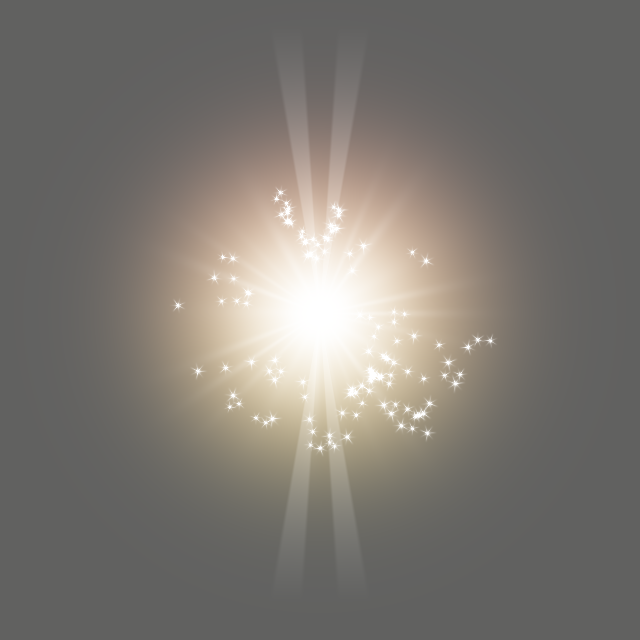
Reproduce this background procedurally as a three.js fragment shader.

```glsl
#define CENTER vec2(0.5, 0.51)
#define BACKDROP vec3(0.38, 0.38, 0.377)
#define HALO_TINT vec3(2.3, 1.58, 0.92)
#define HALO_FALLOFF 28.0
#define CORE_FALLOFF 103.0
#define BEAM_LENGTH 0.45
#define BEAM_STRENGTH 0.42
#define RAY_STRENGTH 0.6
#define STAR_RADIUS 0.0145
#define STAR_CORE 0.0032
#define MAX_STARS 16

varying vec2 vUv;

vec3 hash3(vec2 seed) {
  vec3 q = fract(seed.xyx * vec3(0.1031, 0.103, 0.0973));
  q += dot(q, q.yxz + 33.33);
  return fract((q.xxy + q.yzz) * q.zyx);
}

// Spiked twinkle with a soft bright heart
float twinkle(vec2 d, float turn, float size) {
  float r = length(d) / size;
  if (r > STAR_RADIUS) return 0.0;
  float angle = atan(d.y, d.x + 1e-6) + turn;
  float spikes = pow(0.5 + 0.5 * cos(7.0 * angle), 5.0);
  spikes *= 0.65 + 0.35 * cos(3.0 * angle + turn);
  float reach = 1.0 - smoothstep(0.0, STAR_RADIUS, r);
  float heart = exp(-r * r / (STAR_CORE * STAR_CORE));
  return heart + 0.85 * spikes * reach + 0.12 * reach * reach;
}

// Stars strewn along a segment, jittered by width
float strewn(vec2 p, vec2 a, vec2 b, float width, int count, float seed) {
  float light = 0.0;
  for (int i = 0; i < MAX_STARS; i++) {
    if (i >= count) break;
    vec3 rnd = hash3(vec2(float(i) + 1.7, seed * 7.3 + 2.1));
    float along = (float(i) + 0.5) / float(count);
    vec2 spot = mix(a, b, along) + (rnd.xy - 0.5) * width;
    light += twinkle(p - spot, rnd.z * 6.2832, 0.8 + 0.4 * rnd.z);
  }
  return light;
}

float allStars(vec2 p) {
  float s = 0.0;
  // Upper streams
  s += strewn(p, vec2(0.428, 0.702), vec2(0.495, 0.60), 0.022, 16, 1.0);
  s += strewn(p, vec2(0.528, 0.675), vec2(0.50, 0.60), 0.025, 11, 2.0);
  s += strewn(p, vec2(0.57, 0.60), vec2(0.635, 0.60), 0.08, 5, 3.0);
  // Right and lower right clusters
  s += strewn(p, vec2(0.69, 0.43), vec2(0.74, 0.44), 0.07, 9, 4.0);
  s += strewn(p, vec2(0.61, 0.355), vec2(0.665, 0.345), 0.045, 11, 5.0);
  s += strewn(p, vec2(0.545, 0.36), vec2(0.575, 0.42), 0.03, 11, 6.0);
  s += strewn(p, vec2(0.585, 0.42), vec2(0.62, 0.43), 0.06, 13, 7.0);
  s += strewn(p, vec2(0.56, 0.49), vec2(0.64, 0.49), 0.05, 9, 8.0);
  // Bottom arc
  s += strewn(p, vec2(0.475, 0.32), vec2(0.53, 0.325), 0.05, 8, 9.0);
  s += strewn(p, vec2(0.395, 0.46), vec2(0.475, 0.37), 0.04, 7, 10.0);
  s += strewn(p, vec2(0.305, 0.43), vec2(0.43, 0.32), 0.05, 8, 11.0);
  // Left side
  s += strewn(p, vec2(0.36, 0.53), vec2(0.395, 0.54), 0.035, 5, 12.0);
  s += strewn(p, vec2(0.29, 0.53), vec2(0.395, 0.63), 0.05, 5, 13.0);
  return s;
}

// Mirrored pair of upright beams
float uprightBeams(vec2 d) {
  float rise = abs(d.y);
  float slope = abs(d.x) / max(rise, 0.001);
  float band = smoothstep(0.055, 0.075, slope)
             * (1.0 - smoothstep(0.16, 0.182, slope));
  float fade = max(0.0, 1.0 - rise / BEAM_LENGTH);
  return band * fade * smoothstep(0.0, 0.05, rise);
}

// Thin rays of uneven length around the core
float fineRays(vec2 d) {
  float angle = atan(d.y, d.x + 1e-6);
  float comb = pow(0.5 + 0.5 * cos(22.0 * angle + 2.0 * sin(5.0 * angle)), 3.0);
  float reach = 0.6 + 0.4 * sin(7.0 * angle + 1.0);
  return comb * reach * exp(-dot(d, d) * 55.0);
}

void main() {
  vec2 d = vUv - CENTER;
  float r2 = dot(d, d);

  // Halo turns from rose above to olive below
  vec3 tint = HALO_TINT * (1.0 + d.y * vec3(0.5, -0.2, 0.6));
  vec3 light = tint * exp(-r2 * HALO_FALLOFF);
  light += 2.0 * exp(-r2 * CORE_FALLOFF) + 4.0 * exp(-r2 * 700.0);

  light += BEAM_STRENGTH * uprightBeams(d);
  light += RAY_STRENGTH * fineRays(d);

  vec3 color = mix(BACKDROP, vec3(1.0), 1.0 - exp(-light));
  color = mix(color, vec3(1.0), clamp(allStars(vUv), 0.0, 1.0));
  gl_FragColor = vec4(color, 1.0);
}
```
